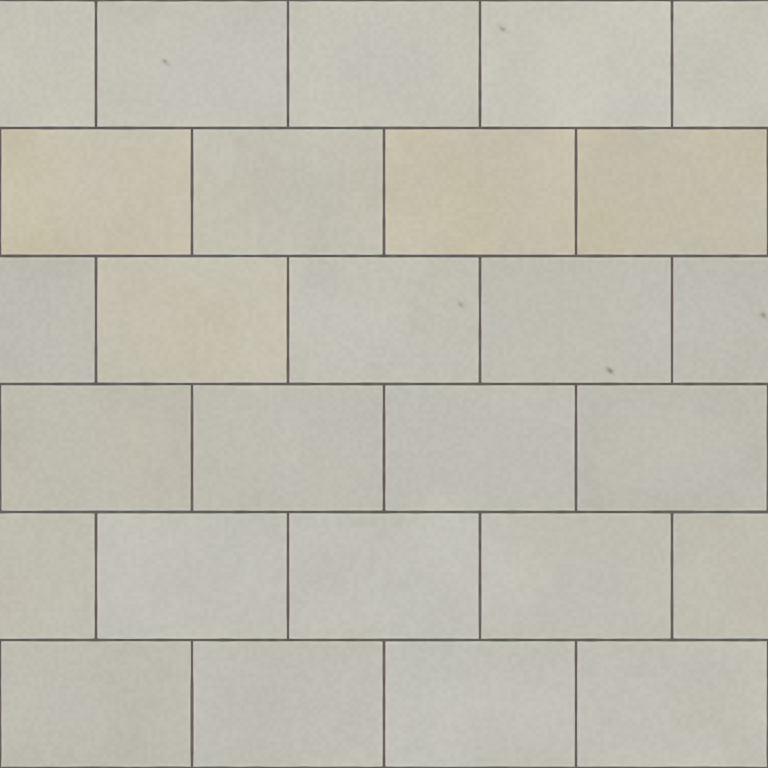
Write a Shadertoy shader that draws this texture.

```glsl
// Smooth pale stone blocks in running bond, with thin dark joints and warm stains.

#define GRID vec2(4.0, 6.0)                 // blocks across and down
#define JOINT_HALF_WIDTH 0.0017
#define JOINT_SOFTNESS 0.0008
#define STONE_COOL vec3(0.747, 0.745, 0.717)
#define STONE_WARM vec3(0.772, 0.742, 0.648)
#define JOINT_ACROSS vec3(0.350, 0.355, 0.350)
#define JOINT_UPRIGHT vec3(0.390, 0.355, 0.345)
#define MOTTLE 0.035
#define GRAIN 0.022
#define SPECK_CHANCE 0.25

float hash(vec2 p) {
    vec3 q = fract(p.xyx * vec3(0.1031, 0.1030, 0.0973));
    q += dot(q, q.yzx + 33.33);
    return fract((q.x + q.y) * q.z);
}

// Value noise that wraps after the given number of cells
float noise(vec2 uv, vec2 cells) {
    vec2 p = uv * cells, i = floor(p), f = fract(p);
    f = f * f * (3.0 - 2.0 * f);
    vec2 a = mod(i, cells), b = mod(i + 1.0, cells);
    return mix(mix(hash(a), hash(vec2(b.x, a.y)), f.x),
               mix(hash(vec2(a.x, b.y)), hash(b), f.x), f.y);
}

float cloud(vec2 uv, float cells) {
    float sum = 0.0, weight = 0.5;
    for (int i = 0; i < 4; i++) {
        sum += weight * noise(uv, vec2(cells));
        cells *= 2.0;
        weight *= 0.5;
    }
    return sum / 0.9375;
}

void mainImage(out vec4 fragColor, in vec2 fragCoord) {
    vec2 uv = fragCoord / iResolution.xy;
    float pixel = 1.0 / min(iResolution.x, iResolution.y);

    // Block layout: odd courses shift by half a block
    vec2 grid = uv * GRID;
    float course = floor(grid.y);
    grid.x += 0.5 * mod(course, 2.0);
    vec2 id = vec2(mod(floor(grid.x), GRID.x), course);
    vec2 local = fract(grid);
    vec2 edge = min(local, 1.0 - local) / GRID;

    // Tint per block: warmest in the course below the top one
    float tint = hash(id + 17.0);
    float band = exp(-0.7 * (course - 4.0) * (course - 4.0));
    float stain = cloud(uv + 0.37 * hash(id + 5.0), 7.0);
    float warmth = 0.10 + 0.25 * tint * tint + band * (0.15 + 0.55 * tint);
    warmth *= 0.45 + 1.1 * stain;
    vec3 color = mix(STONE_COOL, STONE_WARM, clamp(warmth, 0.0, 1.0));

    // Brightness per block, broad mottling and fine grain
    color += 0.022 * (hash(id + 41.0) - 0.5) + 0.022 * smoothstep(3.5, 5.0, course);
    color += MOTTLE * (cloud(uv, 12.0) - 0.5);
    color += GRAIN * (noise(uv, vec2(190.0)) - 0.5);

    // Occasional small smudge on a block
    vec2 spot = 0.1 + 0.8 * vec2(hash(id + 61.0), hash(id + 83.0));
    vec2 offset = (local - spot) / GRID;
    offset.x += 0.6 * offset.y;
    float speck = exp(-dot(offset, offset) / 0.000018);
    speck *= step(hash(id + 97.0), SPECK_CHANCE) * noise(uv, vec2(150.0));
    color -= 0.22 * speck * vec3(0.9, 1.0, 1.0);

    // Pale worn arrises beside the joints
    float nearest = min(edge.x, edge.y);
    float arris = smoothstep(0.0022, 0.0036, nearest) * (1.0 - smoothstep(0.0036, 0.0062, nearest));
    color += 0.035 * arris * noise(uv, vec2(60.0));

    // Joints, slightly uneven in width and depth
    float soft = max(JOINT_SOFTNESS, 0.75 * pixel);
    float halfWidth = JOINT_HALF_WIDTH + 0.0005 * (noise(uv, vec2(48.0)) - 0.5);
    vec2 joint = 1.0 - smoothstep(halfWidth - soft, halfWidth + soft, edge);
    joint *= 0.86 + 0.14 * noise(uv, vec2(90.0));
    color = mix(color, JOINT_UPRIGHT, joint.x);
    color = mix(color, JOINT_ACROSS, joint.y);

    fragColor = vec4(clamp(color, 0.0, 1.0), 1.0);
}
```
